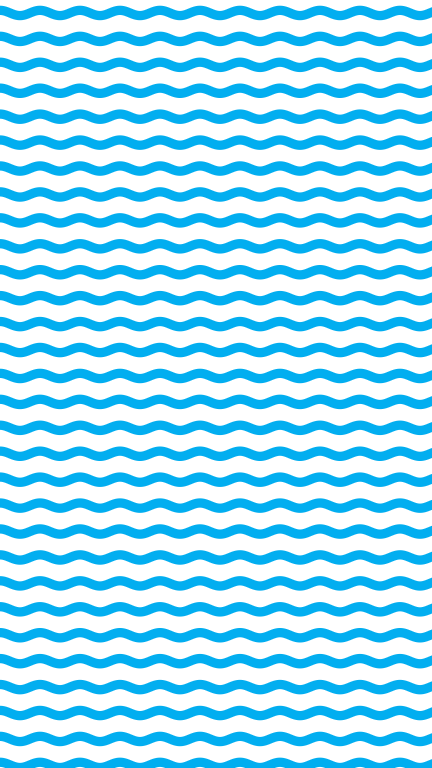
Give the GLSL for this pattern, as a Shadertoy shader.

```glsl
#define WAVES_ACROSS 10.8
#define ROWS_DOWN 29.62
#define FIRST_ROW 0.50      // centre of the top row, in row heights
#define AMPLITUDE 0.0034    // in canvas heights
#define LINE_WIDTH 0.0121   // in canvas heights
#define INK vec3(0.008, 0.682, 0.941)
#define PAPER vec3(1.0)

const float TAU = 6.2831853;

// Distance from p to the curve y = AMPLITUDE * cos(k * x)
float waveDistance(vec2 p, float k) {
    float x = p.x;
    // Newton steps towards the foot of the perpendicular
    for (int i = 0; i < 3; i++) {
        float height = AMPLITUDE * cos(k * x);
        float slope = -AMPLITUDE * k * sin(k * x);
        float error = (x - p.x) + (height - p.y) * slope;
        float rate = 1.0 + slope * slope - (height - p.y) * k * k * height;
        x -= error / max(rate, 0.3);
    }
    return length(p - vec2(x, AMPLITUDE * cos(k * x)));
}

void mainImage(out vec4 fragColor, in vec2 fragCoord) {
    // Canvas heights, with rows counted from the top edge
    vec2 p = fragCoord / iResolution.y;
    float aspect = iResolution.x / iResolution.y;
    float pixel = 1.0 / iResolution.y;

    // Fold all rows onto one, centred on zero
    float row = (1.0 - p.y) * ROWS_DOWN - FIRST_ROW;
    float offset = (0.5 - fract(row + 0.5)) / ROWS_DOWN;

    // Stroke of constant width with a one-pixel soft edge
    float k = TAU * WAVES_ACROSS / aspect;
    float edge = waveDistance(vec2(p.x, offset), k) - 0.5 * LINE_WIDTH;
    float ink = clamp(0.5 - edge / pixel, 0.0, 1.0);

    fragColor = vec4(mix(PAPER, INK, ink), 1.0);
}
```
